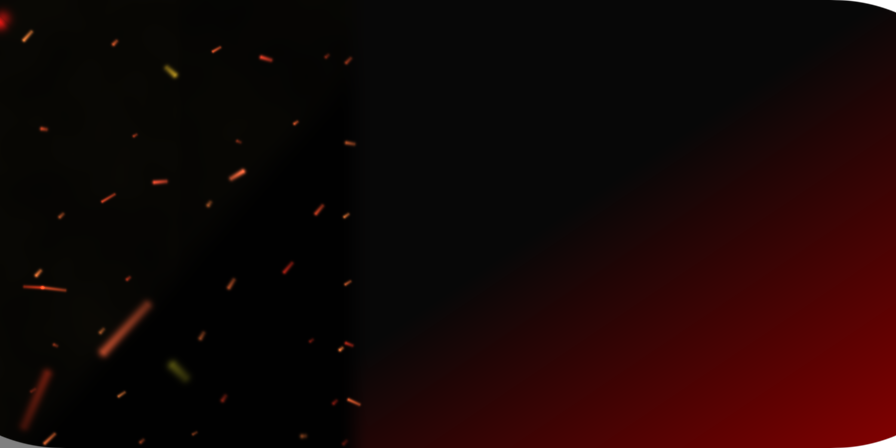
This background is drawn by a WebGL 2 fragment shader. Its source:

```glsl
#version 300 es
precision highp float;
// A dark card with a red glow rising to its lower right corner, and a smoky
// black panel of drifting sparks on the left. Sparks are soft line segments
// scattered by a low-discrepancy sequence; the card is a rounded box.
uniform vec2 u_resolution;
out vec4 fragColor;

vec2 hash2(vec2 p) {
  p = vec2(dot(p, vec2(127.1, 311.7)), dot(p, vec2(269.5, 183.3)));
  return fract(sin(p) * 43758.5);
}

float corner(vec2 cell, vec2 f, vec2 o) {
  return dot(hash2(cell + o) * 2.0 - 1.0, f - o);
}

float gradientNoise(vec2 p) {
  vec2 cell = floor(p), f = fract(p);
  vec2 u = f * f * (3.0 - 2.0 * f);
  float low = mix(corner(cell, f, vec2(0, 0)), corner(cell, f, vec2(1, 0)), u.x);
  float high = mix(corner(cell, f, vec2(0, 1)), corner(cell, f, vec2(1, 1)), u.x);
  return mix(low, high, u.y);
}

// Soft glowing segment from a to b, dimming towards b
float streak(vec2 p, vec2 a, vec2 b, float width) {
  vec2 along = b - a;
  float t = clamp(dot(p - a, along) / dot(along, along), 0.0, 1.0);
  float d = length(p - a - along * t) / width;
  return exp(-d * d) * (1.0 - 0.4 * t);
}

float roundedBox(vec2 p, vec2 halfSize, float radius) {
  vec2 q = abs(p) - halfSize + radius;
  return length(max(q, 0.0)) + min(max(q.x, q.y), 0.0) - radius;
}

// Small sparks, denser to the lower left, with a thin column on the right
vec3 scatteredSparks(vec2 p) {
  vec3 light = vec3(0.0);
  for (int i = 0; i < 36; i++) {
    float n = float(i);
    vec2 h = hash2(vec2(n, 4.0)), k = hash2(vec2(n, 9.0));
    vec2 place = fract(0.37 + n * vec2(0.7549, 0.5698));
    vec2 c = pow(place, vec2(1.2, 1.35)) * vec2(0.75, 1.0);
    if (i >= 28) c = vec2(0.76 + 0.035 * h.x, pow(place.y, 1.3));
    float angle = k.x < 0.7 ? mix(0.5, 1.1, h.y) : mix(-0.6, 0.1, h.y);
    vec2 reach = vec2(cos(angle), sin(angle)) * mix(0.003, 0.016, h.x * h.x);
    vec3 tint = mix(vec3(0.75, 0.12, 0.08), vec3(1.0, 0.55, 0.25), k.y);
    float power = mix(0.35, 0.95, fract(k.x * 7.0));
    light += tint * power * streak(p, c - reach, c + reach, mix(0.0035, 0.0055, h.y));
  }
  return light;
}

// The larger embers that anchor the panel
vec3 largeEmbers(vec2 p) {
  vec3 light = vec3(0.62, 0.24, 0.14) * streak(p, vec2(0.232, 0.215), vec2(0.328, 0.318), 0.012);
  light += vec3(0.36, 0.08, 0.04) * streak(p, vec2(0.105, 0.165), vec2(0.055, 0.05), 0.012);
  light += vec3(0.85, 0.06, 0.06) * streak(p, vec2(0.0, 0.952), vec2(0.006, 0.958), 0.018);
  light += vec3(0.28, 0.27, 0.05) * streak(p, vec2(0.386, 0.184), vec2(0.413, 0.158), 0.012);
  light += vec3(0.62, 0.5, 0.1) * streak(p, vec2(0.39, 0.833), vec2(0.373, 0.848), 0.007);
  light += vec3(0.75, 0.25, 0.12) * streak(p, vec2(0.095, 0.358), vec2(0.145, 0.352), 0.004);
  light += vec3(0.75, 0.18, 0.08) * streak(p, vec2(0.095, 0.358), vec2(0.055, 0.36), 0.004);
  light += vec3(1.0, 0.42, 0.25) * streak(p, vec2(0.542, 0.617), vec2(0.517, 0.602), 0.006);
  light += vec3(0.85, 0.22, 0.14) * streak(p, vec2(0.584, 0.872), vec2(0.604, 0.866), 0.005);
  light += vec3(0.9, 0.28, 0.18) * streak(p, vec2(0.345, 0.593), vec2(0.37, 0.595), 0.005);
  return light;
}

void main() {
  vec2 p = gl_FragCoord.xy / u_resolution * vec2(2.0, 1.0);
  float pixel = 1.0 / u_resolution.y;

  // Linear red glow across the charcoal card
  float glow = max(dot(p - vec2(0.82, 0.225), vec2(0.56, -0.83)), 0.0);
  vec3 color = vec3(0.028, 0.027, 0.027) * (1.0 - 0.9 * min(glow * 1.5, 1.0));
  color.r += 0.6 * glow;

  // Black panel, its upper left half tinted by faint smoke
  float lit = smoothstep(-0.03, 0.06, dot(p - vec2(0.78, 0.805), vec2(-0.751, 0.66)));
  float smoke = 0.8 + 0.5 * gradientNoise(p * 5.0) + 0.25 * gradientNoise(p * 13.0);
  smoke *= 1.0 - 0.25 * smoothstep(0.39, 0.41, p.x);
  vec3 panel = vec3(0.004) + vec3(0.032, 0.027, 0.012) * lit * smoke;
  color = mix(color, panel, 1.0 - smoothstep(0.755, 0.825, p.x));
  color += scatteredSparks(p) + largeEmbers(p);

  // Rounded card corners; the panel keeps the upper left one square
  float edge = roundedBox(p - vec2(1.0, 0.5), vec2(1.225, 0.5), 0.365);
  float outside = smoothstep(-pixel, pixel, edge);
  outside *= 1.0 - step(p.x, 1.0) * step(0.5, p.y);
  vec3 backdrop = mix(vec3(0.5), vec3(1.0), step(1.0, p.x));
  // Only the curved corners reveal the backdrop, not the straight sides
  outside *= smoothstep(0.85, 0.87, abs(p.x - 1.0));
  fragColor = vec4(mix(min(color, 1.0), backdrop, outside), 1.0);
}
```
